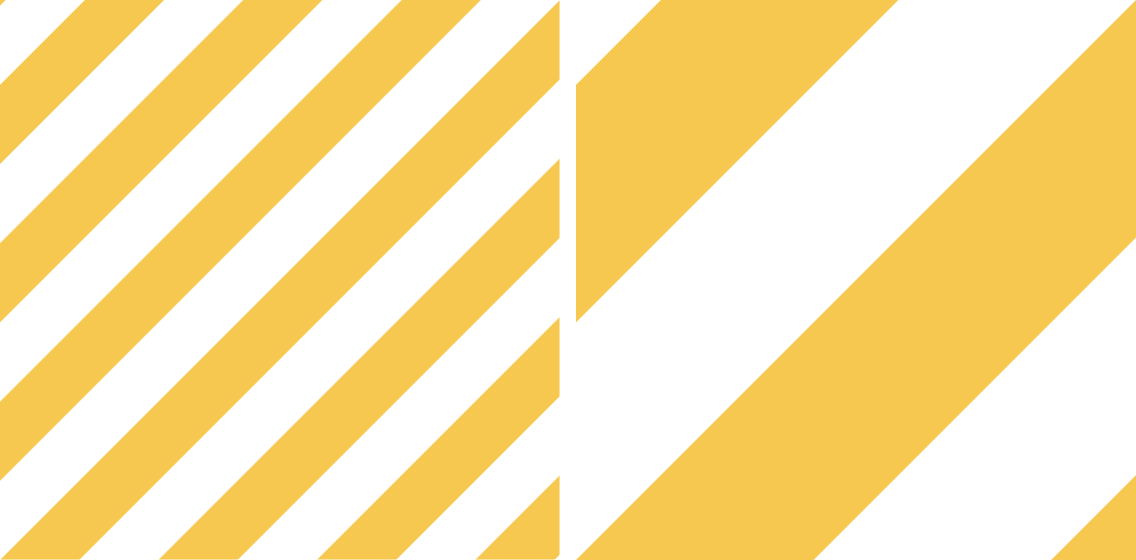
Left: the whole. Right: its middle third, enlarged.
A WebGL 1 fragment shader for this pattern:

```glsl
precision highp float;
// Even diagonal stripes of warm yellow on white, rising to the right.

uniform vec2 u_resolution;

const vec3 STRIPE_COLOR = vec3(0.969, 0.784, 0.314);
const vec3 GROUND_COLOR = vec3(1.0);
const vec2 ACROSS = vec2(0.70710678, -0.70710678); // unit normal of the stripes
const float PERIOD = 0.2;        // measured along the normal
const float STRIPE_SHARE = 0.5;  // painted part of each period
const float OFFSET = 0.0;        // where a stripe begins along the normal
const float EDGE_PIXELS = 1.3;   // softness of the stripe edges
const float TRIM = 0.0008;       // pale hairline at the right and bottom

// Signed distance to the nearest stripe edge, negative inside a stripe.
float stripeDistance(vec2 p) {
  float phase = (dot(p, ACROSS) - OFFSET) / PERIOD;
  float fromCenter = abs(fract(phase - 0.5 * STRIPE_SHARE + 0.5) - 0.5);
  return (fromCenter - 0.5 * STRIPE_SHARE) * PERIOD;
}

void main() {
  float pixel = 1.0 / min(u_resolution.x, u_resolution.y);
  vec2 p = gl_FragCoord.xy * pixel;

  float coverage = clamp(0.5 - stripeDistance(p) / (EDGE_PIXELS * pixel), 0.0, 1.0);

  // Fade the stripes slightly at the two trimmed borders.
  float border = min(u_resolution.x * pixel - p.x, p.y);
  coverage *= clamp((border - TRIM) / pixel + 0.5, 0.0, 1.0);

  gl_FragColor = vec4(mix(GROUND_COLOR, STRIPE_COLOR, coverage), 1.0);
}
```
